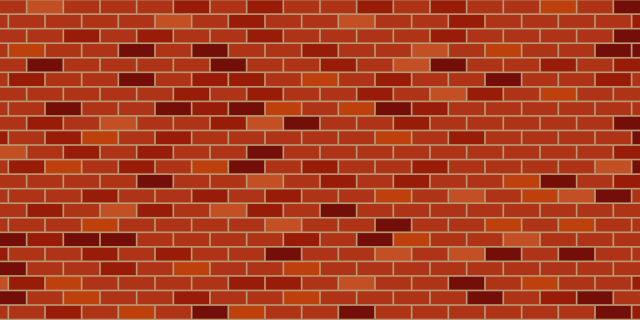
This texture is drawn by a Shadertoy shader. Its source:

```glsl
// Running-bond brick wall with thin pale mortar and five brick tints.

// Layout, in units of the canvas height
const float ROWS = 22.0;
const float BRICK_WIDTH = 0.11458;
const float FIRST_JOINT = 0.0833;   // x of the first upright joint in the top row
const float ROW_SHIFT = 0.03;       // small upward shift, in rows
const float MORTAR_WIDTH = 0.0052;

// Colours
const vec3 MORTAR = vec3(0.72, 0.60, 0.46);
const vec3 PLAIN  = vec3(0.685, 0.200, 0.085);
const vec3 DARK   = vec3(0.595, 0.110, 0.030);
const vec3 DEEP   = vec3(0.450, 0.060, 0.030);
const vec3 ORANGE = vec3(0.745, 0.255, 0.050);
const vec3 LIGHT  = vec3(0.765, 0.310, 0.140);

// Share of tinted bricks, and cumulative shares among them
const float TINTED_SHARE = 0.38;
const float DARK_UPTO = 0.37;
const float DEEP_UPTO = 0.61;
const float ORANGE_UPTO = 0.87;

// Spread of tinted bricks along a row
const float GOLDEN_STEP = 0.618034;
const float SPREAD_JITTER = 0.5;

float hash(vec2 p) {
    vec3 q = fract(vec3(p.xyx) * 0.1031);
    q += dot(q, q.yzx + 33.33);
    return fract((q.x + q.y) * q.z);
}

// Golden steps keep tinted bricks evenly spaced; jitter breaks the rhythm
vec3 brickColour(vec2 id) {
    float jitter = SPREAD_JITTER * hash(id + 17.0);
    float pick = fract(id.x * GOLDEN_STEP + hash(vec2(id.y, 5.0)) + jitter);
    if (pick > TINTED_SHARE) return PLAIN;
    float tint = hash(id + 71.0);
    if (tint < DARK_UPTO) return DARK;
    if (tint < DEEP_UPTO) return DEEP;
    return tint < ORANGE_UPTO ? ORANGE : LIGHT;
}

void mainImage(out vec4 fragColor, in vec2 fragCoord) {
    float pixel = 1.0 / iResolution.y;
    vec2 uv = fragCoord * pixel;

    // Brick grid, rows counted from the top, odd rows moved half a brick
    float v = (1.0 - uv.y) * ROWS + ROW_SHIFT;
    float row = floor(v);
    float u = (uv.x - FIRST_JOINT) / BRICK_WIDTH + 0.5 * mod(row, 2.0);
    vec2 id = vec2(floor(u), row);

    // Distance to the nearest joint centre line
    vec2 cell = fract(vec2(u, v));
    vec2 edge = min(cell, 1.0 - cell) * vec2(BRICK_WIDTH, 1.0 / ROWS);
    float joint = min(edge.x, edge.y);
    float mortar = clamp((0.5 * MORTAR_WIDTH - joint) / pixel + 0.5, 0.0, 1.0);

    fragColor = vec4(mix(brickColour(id), MORTAR, mortar), 1.0);
}
```
